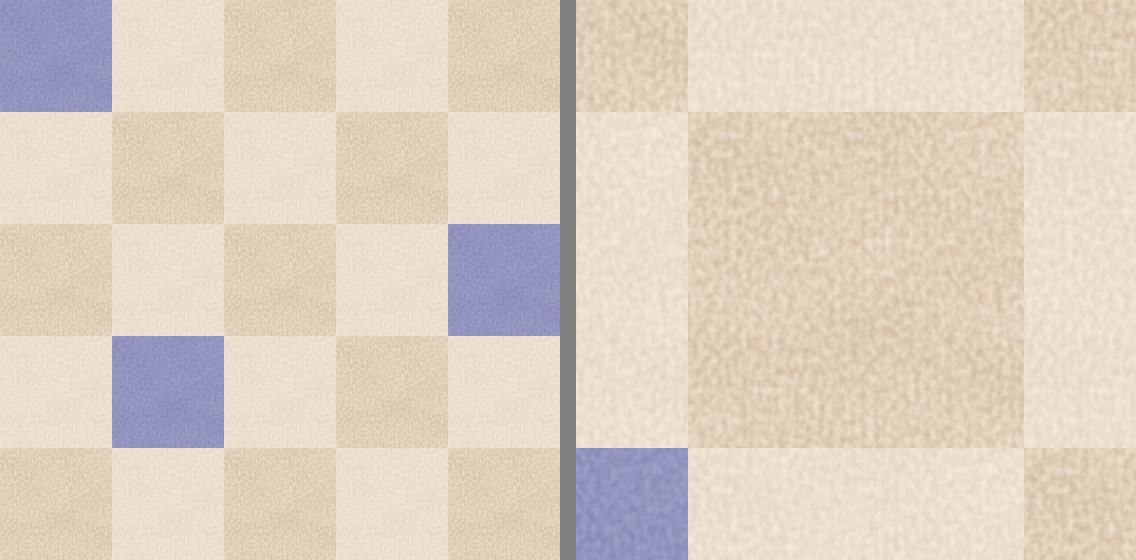
Left: the whole. Right: its middle third, enlarged.
Write a Shadertoy shader that draws this pattern.

```glsl
// Checkerboard of carpet tiles, five by five, in cream and tan with a few blue accents.
// Each tile blends a dark and a light yarn by one pile height, which is built from
// gradient noise and faint vertical ribs; tile edges are smoothed by supersampling.

const float TILES = 5.0;
const float RIBS = 32.0;
const int EDGE_SAMPLES = 4;
const float TAU = 6.2831853;

// Pseudo-random unit vector for a lattice point
vec2 gradientAt(vec2 lattice) {
    vec3 h = fract(lattice.xyx * vec3(0.1031, 0.1030, 0.0973));
    h += dot(h, h.yzx + 33.33);
    float angle = TAU * fract((h.x + h.y) * h.z);
    return vec2(cos(angle), sin(angle));
}

float gradientNoise(vec2 p) {
    vec2 i = floor(p);
    vec2 f = p - i;
    vec2 u = f * f * f * (f * (f * 6.0 - 15.0) + 10.0);
    float a = dot(gradientAt(i), f);
    float b = dot(gradientAt(i + vec2(1, 0)), f - vec2(1, 0));
    float c = dot(gradientAt(i + vec2(0, 1)), f - vec2(0, 1));
    float d = dot(gradientAt(i + vec2(1, 1)), f - vec2(1, 1));
    return mix(mix(a, b, u.x), mix(c, d, u.x), u.y);
}

// Height of the pile, from 0 to 1, over one tile
float pileHeight(vec2 local) {
    float loops = gradientNoise(local * vec2(42.0, 34.0) + 3.7);
    float fibres = gradientNoise(local * vec2(66.0, 54.0) + 91.3);
    float wear = gradientNoise(local * vec2(2.5, 5.0) + 47.1);
    float ribPatches = smoothstep(-0.4, 0.5, gradientNoise(local * 5.0 + 23.9));
    float ribs = sin(TAU * RIBS * local.x) * ribPatches;
    return clamp(0.5 + 0.5 * loops + 0.4 * fibres + 0.16 * wear + 0.08 * ribs, 0.0, 1.0);
}

// Accents follow a diagonal rule, kept only on the tan squares
vec3 tileColour(vec2 cell, float pile) {
    vec3 cream = mix(vec3(0.885, 0.825, 0.755), vec3(0.965, 0.92, 0.87), pile);
    vec3 tan_ = mix(vec3(0.82, 0.73, 0.63), vec3(0.94, 0.89, 0.82), pile);
    vec3 blue = mix(vec3(0.51, 0.52, 0.69), vec3(0.63, 0.64, 0.80), pile);
    bool onTan = mod(cell.x + cell.y, 2.0) < 0.5;
    bool onDiagonal = mod(2.0 * cell.x - cell.y + 4.0, TILES) < 0.5;
    return onTan ? (onDiagonal ? blue : tan_) : cream;
}

void mainImage(out vec4 fragColor, in vec2 fragCoord) {
    vec2 tilesPerPixel = TILES / iResolution.xy;
    vec2 p = fragCoord * tilesPerPixel;
    float pile = pileHeight(fract(p));

    // Average the tile colours across the pixel
    vec3 colour = vec3(0.0);
    for (int y = 0; y < EDGE_SAMPLES; y++) {
        for (int x = 0; x < EDGE_SAMPLES; x++) {
            vec2 offset = (vec2(x, y) + 0.5) / float(EDGE_SAMPLES) - 0.5;
            colour += tileColour(floor(p + offset * tilesPerPixel), pile);
        }
    }
    fragColor = vec4(colour / float(EDGE_SAMPLES * EDGE_SAMPLES), 1.0);
}
```
